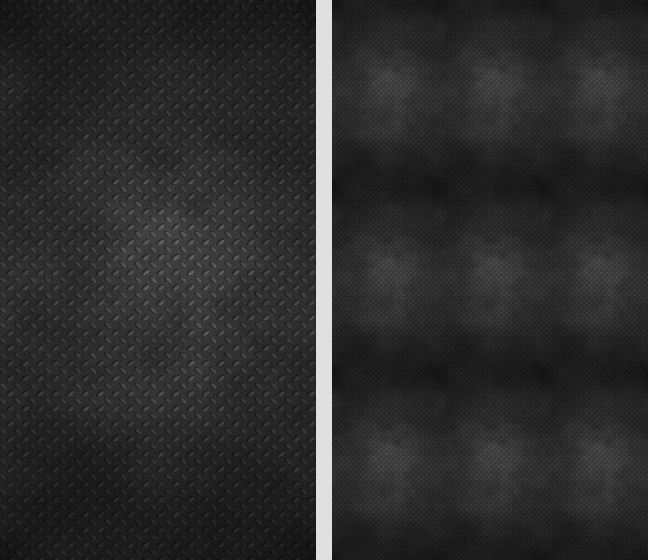
Left, the tile; right, the same tile 3 across and 3 down.
Give the GLSL for this texture, as a Shadertoy shader.

```glsl
// Dark steel tread plate: rows of raised lozenges leaning left and right in turn,
// under a soft central glow with cloudy grime and fine grain. Lozenges are vesica
// distance fields on two offset lattices; all noise wraps, so the sheet tiles.

const float TAU = 6.2831853;
const vec2 REPEATS = vec2(21.0, 37.0);
const vec2 LIGHT_DIR = vec2(0.93, -0.36);
const vec3 STEEL_TINT = vec3(1.0, 1.0, 1.003);

// Sineless hash of a lattice point
float hash(vec2 p) {
    vec3 q = fract(p.xyx * 0.1031);
    q += dot(q, q.yzx + 33.33);
    return fract((q.x + q.y) * q.z);
}

// Value noise over the unit canvas with a whole number of cells
float wrapNoise(vec2 uv, vec2 cells) {
    vec2 p = uv * cells;
    vec2 i = floor(p);
    vec2 f = fract(p);
    f = f * f * (3.0 - 2.0 * f);
    vec2 a = mod(i, cells);
    vec2 b = mod(i + 1.0, cells);
    return mix(mix(hash(a), hash(vec2(b.x, a.y)), f.x),
               mix(hash(vec2(a.x, b.y)), hash(b), f.x), f.y);
}

float wrapFbm(vec2 uv, vec2 cells) {
    float sum = 0.0;
    float weight = 0.5;
    for (int octave = 0; octave < 5; octave++) {
        sum += weight * wrapNoise(uv, cells);
        cells *= 2.0;
        weight *= 0.5;
    }
    return sum / 0.96875;
}

// Pointed oval: x across, y along
float vesica(vec2 p, float halfWidth, float halfLength) {
    float radius = (halfLength * halfLength + halfWidth * halfWidth) / (2.0 * halfWidth);
    return length(vec2(abs(p.x) + radius - halfWidth, p.y)) - radius;
}

// Smooth periodic bump, 1 at the centre and 0 half a canvas away
float periodicBump(float x, float centre) {
    return 0.5 + 0.5 * cos(TAU * (x - centre));
}

// Brightness of the bare sheet
float sheetTone(vec2 uv) {
    float glow = periodicBump(uv.y, 0.53) * mix(0.5, 1.0, periodicBump(uv.x, 0.54));
    float clouds = wrapFbm(uv, vec2(4.0, 7.0)) - 0.5;
    float smudges = wrapFbm(uv + 0.37, vec2(13.0, 23.0)) - 0.5;
    float tone = 0.1 + 0.135 * glow;
    return tone * (1.0 + 0.55 * clouds + 0.22 * smudges);
}

// Relative light added by one lattice of lozenges pointing along axis
float treadRelief(vec2 p, vec2 axis, float pixel) {
    vec2 id = floor(p + 0.5);
    vec2 q = p - id;
    float wear = hash(mod(id, REPEATS) + 7.0 * axis);
    vec2 across = vec2(axis.y, -axis.x);
    vec2 local = vec2(dot(q, across), dot(q, axis));
    float d = vesica(local, 0.1, 0.25) - 0.015;

    // Soft shadow on the side away from the light
    vec2 shifted = q + 0.045 * LIGHT_DIR;
    float shadowDist = vesica(vec2(dot(shifted, across), dot(shifted, axis)), 0.11, 0.26);
    float shadow = 1.0 - smoothstep(-0.02, 0.1, shadowDist);

    // Face and bevelled rim
    float face = 1.0 - smoothstep(-0.5 * pixel, 0.5 * pixel, d);
    float rimWidth = max(0.035, 0.5 * pixel);
    float rim = exp(-pow((d + 0.02) / rimWidth, 2.0));
    float facing = dot(across, LIGHT_DIR) * clamp(local.x / 0.08, -1.0, 1.0)
                 + 0.35 * dot(axis, LIGHT_DIR) * local.y / 0.25;
    float bevel = rim * (facing > 0.0 ? 0.75 * facing : 0.4 * facing);
    return mix(-0.38 * shadow, 0.24 + 0.12 * wear, face) + bevel * mix(0.75, 1.15, wear);
}

void mainImage(out vec4 fragColor, in vec2 fragCoord) {
    vec2 uv = fragCoord / iResolution.xy;
    float pixel = REPEATS.x / iResolution.x;

    // Left-leaning rows, then right-leaning rows half a cell away
    vec2 p = uv * REPEATS - vec2(0.18, 0.5);
    float relief = treadRelief(p, normalize(vec2(-0.7, 0.72)), pixel)
                 + treadRelief(p - 0.5, normalize(vec2(0.78, 0.62)), pixel);

    // Fine grain and faint brushed streaks
    float grain = wrapNoise(uv, vec2(216.0, 384.0)) - 0.5;
    float streaks = wrapNoise(uv, vec2(180.0, 48.0)) - 0.5;

    float tone = sheetTone(uv) * (1.0 + relief + 0.14 * grain + 0.08 * streaks);
    fragColor = vec4(clamp(tone * STEEL_TINT, 0.0, 1.0), 1.0);
}
```
